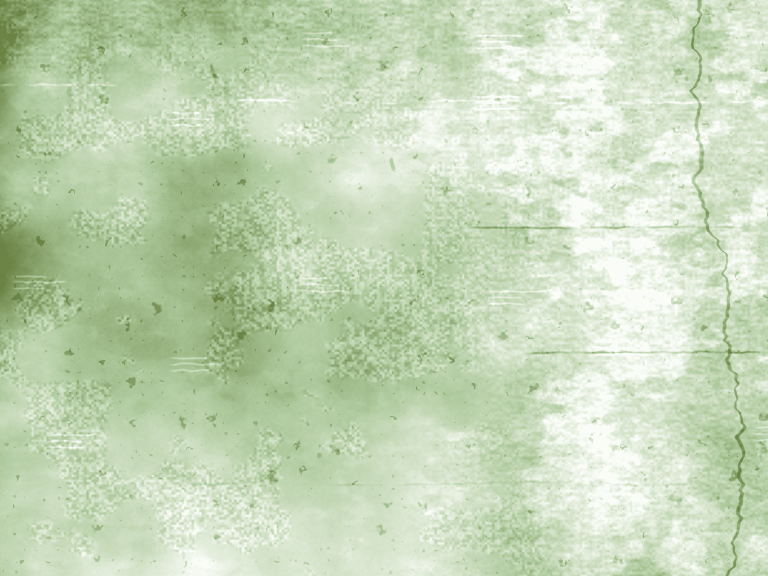
A WebGL 1 fragment shader for this texture:

```glsl
precision highp float;
uniform vec2 u_resolution;

const vec3 MOSS = vec3(0.55, 0.65, 0.44);
const vec3 SAGE = vec3(0.68, 0.785, 0.61);
const vec3 MINT = vec3(0.80, 0.868, 0.752);
const vec3 CHALK = vec3(0.98, 0.99, 0.97);
const float BASE_TONE = 0.775;
const float CLOUD_CONTRAST = 0.42;
const float SPECKLE_CONTRAST = 0.24;
const float SPECKLE_SCALE = 230.0;
const float STREAK_CONTRAST = 0.11;
const float PEEL_CONTRAST = 0.09;
const float SPOT_CONTRAST = 0.17;
const float CRACK_WIDTH = 0.0042;
const float SEAM_WIDTH = 0.0035;

float hash(vec2 p) {
  return fract(sin(dot(p, vec2(127.1, 311.7))) * 43758.5453);
}

// Value noise centred on zero
float noise(vec2 p) {
  vec2 cell = floor(p);
  vec2 f = fract(p);
  f = f * f * (3.0 - 2.0 * f);
  float low = mix(hash(cell), hash(cell + vec2(1.0, 0.0)), f.x);
  float high = mix(hash(cell + vec2(0.0, 1.0)), hash(cell + 1.0), f.x);
  return mix(low, high, f.y) - 0.5;
}

float fbm(vec2 p) {
  float sum = 0.0;
  float weight = 0.5;
  for (int i = 0; i < 5; i++) {
    sum += weight * noise(p);
    p = mat2(1.6, 1.2, -1.2, 1.6) * p + 7.3;
    weight *= 0.5;
  }
  return sum;
}

float blob(vec2 p, vec2 centre, vec2 radius) {
  vec2 d = (p - centre) / radius;
  return exp(-dot(d, d));
}

float span(float x, float start, float end, float soft) {
  return smoothstep(start - soft, start + soft, x) * (1.0 - smoothstep(end - soft, end + soft, x));
}

// Broad light and dark areas of the wall
float stains(vec2 p) {
  float light = 0.14 * blob(p, vec2(1.03, 0.46), vec2(0.20, 0.18))
    + 0.10 * blob(p, vec2(0.87, 0.83), vec2(0.06, 0.20))
    + 0.09 * blob(p, vec2(0.42, 0.78), vec2(0.25, 0.08))
    + 0.09 * blob(p, vec2(1.06, 0.76), vec2(0.15, 0.20))
    + 0.07 * blob(p, vec2(0.50, 0.06), vec2(0.60, 0.15))
    + 0.08 * blob(p, vec2(1.15, 0.15), vec2(0.25, 0.20));
  float dark = 0.10 * blob(p, vec2(0.28, 0.50), vec2(0.40, 0.20))
    + 0.11 * blob(p, vec2(0.30, 1.0), vec2(0.50, 0.11))
    + 0.09 * blob(p, vec2(1.25, 0.55), vec2(0.08, 0.16))
    + 0.07 * blob(p, vec2(0.95, 0.20), vec2(0.11, 0.05))
    + 0.17 * exp(-p.x / 0.055);
  return light - dark;
}

// Ragged pits, one at most in each grid cell
float spots(vec2 p, float scale, float chance) {
  vec2 q = p * scale + 0.3 * vec2(noise(p * 150.0), noise(p * 150.0 + 31.0));
  vec2 cell = floor(q);
  vec2 centre = 0.3 + 0.4 * vec2(hash(cell + 3.1), hash(cell + 8.7));
  float radius = mix(0.07, 0.2, pow(hash(cell + 5.3), 3.0));
  float pit = 1.0 - smoothstep(radius * 0.5, radius * 1.3, length(fract(q) - centre));
  return pit * step(hash(cell), chance);
}

// Broken horizontal line from one x to another
float seam(vec2 p, float height, float start, float end) {
  float offset = p.y - height + 0.006 * noise(vec2(p.x * 9.0, height * 50.0))
    + 0.003 * noise(vec2(p.x * 70.0, height * 90.0));
  float wear = smoothstep(-0.4, 0.25, noise(vec2(p.x * 28.0, height * 40.0)));
  return (1.0 - smoothstep(0.0, SEAM_WIDTH, abs(offset))) * wear * span(p.x, start, end, 0.01);
}

// Short groups of three pale scratches
float scratches(vec2 p) {
  vec2 q = p * vec2(4.0, 7.0);
  vec2 cell = floor(q);
  vec2 local = fract(q) / vec2(4.0, 7.0);
  float start = 0.02 + 0.09 * hash(cell + 2.0);
  float sum = 0.0;
  for (int i = 0; i < 3; i++) {
    float line = float(i);
    float height = 0.035 + 0.07 * hash(cell + 6.0) + 0.011 * line;
    float offset = local.y - height + 0.003 * noise(vec2(p.x * 60.0, line * 5.0));
    float length_x = 0.05 + 0.05 * hash(cell + line);
    sum += (1.0 - smoothstep(0.0, 0.003, abs(offset))) * span(local.x, start, start + length_x, 0.008);
  }
  return sum * step(hash(cell + 11.0), 0.28);
}

float crack(vec2 p) {
  float path = 1.212 + 0.066 * smoothstep(0.78, 0.45, p.y) + 0.035 * noise(vec2(p.y * 9.0, 4.0))
    + 0.018 * noise(vec2(p.y * 38.0, 9.0)) + 0.007 * noise(vec2(p.y * 120.0, 2.0));
  float width = CRACK_WIDTH * (1.0 + 0.9 * noise(vec2(p.y * 25.0, 17.0)));
  return 1.0 - smoothstep(width * 0.3, width, abs(p.x - path));
}

vec3 wallColour(float tone) {
  vec3 colour = mix(MOSS, SAGE, (min(tone, SAGE.r) - MOSS.r) / (SAGE.r - MOSS.r));
  colour = mix(colour, MINT, clamp((tone - SAGE.r) / (MINT.r - SAGE.r), 0.0, 1.0));
  return mix(colour, CHALK, clamp((tone - MINT.r) / (CHALK.r - MINT.r), 0.0, 1.0));
}

void main() {
  vec2 p = gl_FragCoord.xy / u_resolution.y;
  float cloud = fbm(p * 5.5 + 2.0);
  float rough = fbm(p * vec2(28.0, 45.0));
  float rightSide = smoothstep(0.72, 0.95, p.x + 0.4 * cloud);
  float topSide = smoothstep(0.78, 0.95, p.y + 0.4 * cloud);
  float tone = BASE_TONE + stains(p + 0.12 * cloud) + CLOUD_CONTRAST * cloud;

  // Fine speckle in patches, streaky plaster at the right and top
  float patches = smoothstep(0.04, 0.14, noise(p * 13.0) + 0.5 * rough);
  float bare = max(rightSide, topSide);
  tone += SPECKLE_CONTRAST * noise(p * SPECKLE_SCALE) * mix(0.1 + 0.9 * patches, 0.45, bare);
  tone += STREAK_CONTRAST * noise(p * vec2(75.0, 190.0)) * bare + 0.1 * rough * (0.5 + bare);
  tone += 0.035 * noise(vec2(p.x * 5.0, p.y * 130.0)) * bare;
  float peel = smoothstep(0.0, 0.09, fbm(p * 7.0 + 19.0) + 0.5 * rough);
  tone += PEEL_CONTRAST * (peel - 0.45) * (0.25 + 0.75 * rightSide);

  // Pits, scratches, seams and the long crack
  tone -= SPOT_CONTRAST * (spots(p, 20.0, 0.3) + 0.7 * spots(p + 4.0, 55.0, 0.3));
  tone += 0.13 * scratches(p) + 0.12 * (seam(p, 0.853, 0.0, 0.2) + seam(p, 0.824, 0.4, 1.3));
  tone -= 0.24 * (seam(p, 0.604, 0.815, 1.34) + seam(p, 0.387, 0.92, 1.32));
  tone -= 0.08 * (seam(p, 0.16, 0.33, 1.2) + seam(p, 0.81, 0.6, 1.25));
  tone -= 0.23 * crack(p);

  gl_FragColor = vec4(wallColour(clamp(tone, 0.42, 0.98)), 1.0);
}
```
